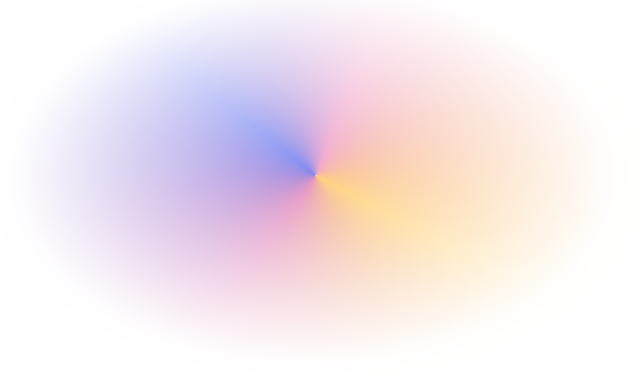
Write a WebGL 2 fragment shader that draws this background.

```glsl
#version 300 es
precision highp float;
// A pastel conic glow of yellow, pink and blue fading into white as an ellipse.

uniform vec2 u_resolution;
out vec4 fragColor;

const float TAU = 6.2831853;
const vec2 CENTER = vec2(0.4935, 0.540);   // fraction of the canvas
const vec2 RADII = vec2(0.471, 0.491);     // fraction of the canvas
const float CORE = 0.003;                  // softened hub, in canvas heights
const float EDGE_SOFTNESS = 0.04;

const vec3 PAPER = vec3(1.0);
const vec3 YELLOW = vec3(1.00, 0.82, 0.48);
const vec3 ROSE = vec3(0.94, 0.64, 0.79);
const vec3 BLUE = vec3(0.48, 0.53, 0.94);
const vec3 ORCHID = vec3(0.89, 0.57, 0.76);

// Ring of colour stops; angles in degrees, counterclockwise from the right
const int STOPS = 4;
const float ANGLES[5] = float[5](-28.5, 68.0, 141.0, 234.0, 331.5);
const vec3 COLORS[5] = vec3[5](YELLOW, ROSE, BLUE, ORCHID, YELLOW);

vec3 conicColor(vec2 p) {
    float turn = atan(p.y, p.x) / TAU - ANGLES[0] / 360.0;
    float angle = ANGLES[0] + 360.0 * fract(turn);
    vec3 color = COLORS[0];
    for (int i = 0; i < STOPS; i++) {
        float t = (angle - ANGLES[i]) / (ANGLES[i + 1] - ANGLES[i]);
        color = mix(color, COLORS[i + 1], clamp(t, 0.0, 1.0));
    }
    return color;
}

// Linear falloff that eases to zero at the rim
float glow(float radius) {
    float fade = 1.0 - radius;
    return 0.5 * (fade + sqrt(fade * fade + EDGE_SOFTNESS * EDGE_SOFTNESS));
}

void main() {
    vec2 offset = gl_FragCoord.xy / u_resolution - CENTER;
    vec2 p = offset * vec2(u_resolution.x / u_resolution.y, 1.0);

    // Sweep of hues, with a pale hub where the sectors meet
    vec3 hubColor = mix(YELLOW, PAPER, 0.3);
    vec3 hue = mix(hubColor, conicColor(p), smoothstep(0.0, CORE, length(p)));

    // Elliptical fade into the paper
    float strength = clamp(glow(length(offset / RADII)), 0.0, 1.0);
    fragColor = vec4(mix(PAPER, hue, strength), 1.0);
}
```
